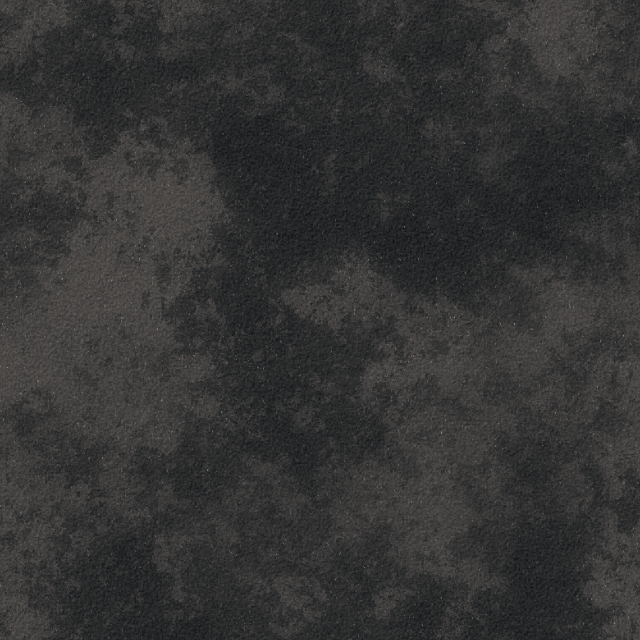
Give the GLSL for this texture, as a Shadertoy shader.

```glsl
float hash(vec2 cell) {
    vec3 q = fract(vec3(cell.xyx) * vec3(0.1031, 0.1030, 0.0973));
    q += dot(q, q.yzx + 33.33);
    return fract((q.x + q.y) * q.z);
}

float valueNoise(vec2 p) {
    vec2 cell = floor(p), f = fract(p);
    f = f * f * (3.0 - 2.0 * f);
    return mix(mix(hash(cell), hash(cell + vec2(1, 0)), f.x),
               mix(hash(cell + vec2(0, 1)), hash(cell + vec2(1, 1)), f.x), f.y);
}

// Layered noise centred on zero, each octave turned to hide the grid
float layeredNoise(vec2 p, float roughness) {
    float sum = 0.0, weight = 0.5;
    for (int i = 0; i < 5; i++) {
        sum += weight * (valueNoise(p) - 0.5);
        p = mat2(1.6, 1.2, -1.2, 1.6) * p + 17.3;
        weight *= roughness;
    }
    return sum;
}

// Sparse slanted glints, one candidate per cell
float glints(vec2 p, vec2 cells, float density) {
    vec2 q = p * cells, cell = floor(q);
    vec2 centre = 0.35 + 0.3 * vec2(hash(cell + 3.1), hash(cell + 8.7));
    vec2 d = (fract(q) - centre) / cells;
    d.x += d.y * (hash(cell + 21.0) - 0.4);
    float halfLength = mix(0.0012, 0.003, hash(cell + 5.5));
    float shape = 1.0 - smoothstep(0.3, 1.0, length(d / vec2(0.0014, halfLength)));
    float strength = hash(cell + 13.0);
    return shape * step(1.0 - density, hash(cell)) * mix(0.15, 1.0, strength * strength);
}

void mainImage(out vec4 fragColor, in vec2 fragCoord) {
    vec2 p = fragCoord / iResolution.y;

    // Broad clouds with warped outlines, and a rough crust over them
    vec2 warp = vec2(layeredNoise(p * 6.0 + 31.0, 0.6), layeredNoise(p * 6.0 + 74.0, 0.6));
    float cloud = layeredNoise(p * 4.6 + 0.6 * warp + 5.0, 0.55) + 0.03;
    float crust = layeredNoise(p * 27.0 + 2.0 * warp + 50.0, 0.75);
    float crumbs = layeredNoise(p * 75.0 + 140.0, 0.8);

    // Soft stain, crisp worn flakes and dark pits
    float worn = smoothstep(-0.2, 0.15, layeredNoise(p * 5.0 + 210.0, 0.5));
    float flakes = smoothstep(-0.02, 0.03, 0.7 * cloud + 0.6 * crust + 0.55 * crumbs - 0.01);
    float pits = smoothstep(0.1, 0.17, crumbs - 0.3 * cloud);
    float tone = 0.36 + 1.1 * cloud + 0.2 * crust + 0.25 * crumbs;
    tone += mix(0.16, 0.34, worn) * flakes - 0.16 * pits;
    tone = 0.05 + 0.88 * smoothstep(-0.25, 1.05, tone);

    // Fine grain lit from the upper left
    vec2 g = p * 330.0;
    float relief = valueNoise(g) - valueNoise(g + vec2(-0.7, 0.8));
    float speckle = valueNoise(p * 500.0 + 40.0) - 0.5;
    tone += 0.28 * relief + 0.42 * speckle;

    vec3 charcoal = vec3(0.115, 0.124, 0.130);
    vec3 warmGrey = vec3(0.308, 0.295, 0.286);
    vec3 color = mix(charcoal, warmGrey, tone);

    // Glints gather in loose drifts
    float drift = smoothstep(-0.1, 0.25, layeredNoise(p * 5.0 + 120.0, 0.5));
    float glint = glints(p, vec2(140, 100), 0.02 + 0.16 * drift);
    glint += 0.6 * glints(p + 0.37, vec2(190, 170), 0.04 + 0.14 * tone);
    color += vec3(0.25, 0.25, 0.255) * glint;

    fragColor = vec4(color, 1.0);
}
```
